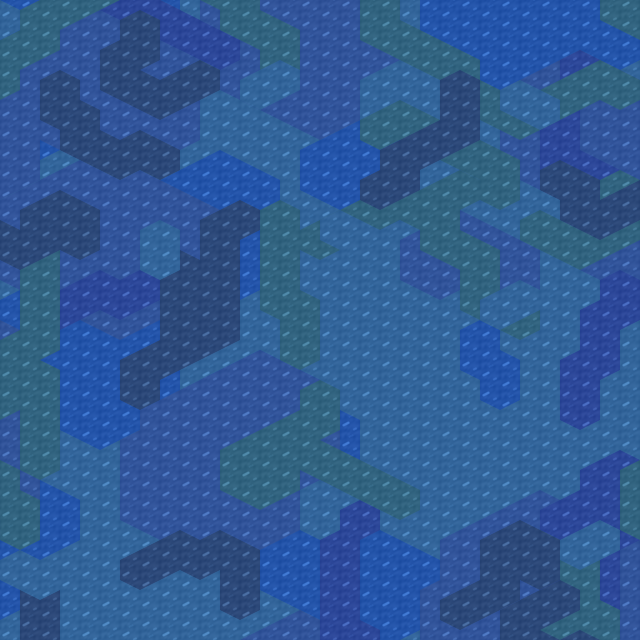
Give the GLSL for this pattern, as a WebGL 2 fragment shader.

```glsl
#version 300 es
precision highp float;
// Layered blue camouflage of isometric hexagon trails with a glinting water weave.
uniform vec2 u_resolution;
out vec4 fragColor;

#define UNITS 32.0         // lattice steps across the canvas
#define STRAIGHT 0.5       // chance that a trail keeps its heading
#define GRAIN_CELLS 7.0    // noise cells per texture tile
#define GRAIN_AMOUNT 0.05
#define RIPPLE_AMOUNT 0.012
#define GLINT_AMOUNT 0.85

const vec3 STEEL  = vec3(0.195, 0.390, 0.600);
const vec3 BRIGHT = vec3(0.135, 0.325, 0.660);
const vec3 PERI   = vec3(0.190, 0.325, 0.600);
const vec3 VIOLET = vec3(0.170, 0.275, 0.595);
const vec3 TEAL   = vec3(0.190, 0.385, 0.495);
const vec3 NAVY   = vec3(0.170, 0.280, 0.470);
const vec3 GLINT  = vec3(0.140, 0.180, 0.200);

// Six headings of the isometric lattice, clockwise from up
const vec2 HEADINGS[6] = vec2[6](vec2(0, 1), vec2(1, 0.5), vec2(1, -0.5),
                                 vec2(0, -1), vec2(-1, -0.5), vec2(-1, 0.5));

// Integer hash giving three values in 0..1
vec3 hash3(ivec3 key) {
    uvec3 v = uvec3(key) * 1664525u + 1013904223u;
    v.x += v.y * v.z; v.y += v.z * v.x; v.z += v.x * v.y;
    v ^= v >> 16u;
    v.x += v.y * v.z; v.y += v.z * v.x; v.z += v.x * v.y;
    return vec3(v >> 8u) / 16777216.0;
}

// Hexagon with upright sides and 2:1 sloping roofs
float hexNorm(vec2 p) {
    p = abs(p);
    return max(p.x, p.y + 0.5 * p.x);
}

// Coverage of trails: one hexagonal brush walks the lattice from each cell
float trails(vec2 p, int seed, float cellSize, vec2 radii, int steps, float density) {
    ivec2 home = ivec2(floor(p / cellSize));
    float dist = 1e3;
    for (int j = -1; j <= 1; j++)
    for (int i = -1; i <= 1; i++) {
        ivec2 cell = home + ivec2(i, j);
        vec3 traits = hash3(ivec3(cell, seed));
        if (traits.x > density) continue;
        vec3 place = hash3(ivec3(cell, seed + 50));
        float radius = floor(mix(radii.x, radii.y + 1.0, traits.y));
        vec2 pos = floor((vec2(cell) + place.xy) * cellSize);
        pos.y += 0.5 * mod(pos.x, 2.0);
        if (hexNorm(p - pos) > 1.5 * float(steps) + radius + 1.0) continue;
        int heading = int(place.z * 6.0);
        for (int s = 0; s < steps; s++) {
            dist = min(dist, hexNorm(p - pos) - radius);
            vec3 turn = hash3(ivec3(cell, seed + 100 + s * 37));
            if (turn.x > STRAIGHT) heading = (heading + (turn.y < 0.5 ? 1 : 5)) % 6;
            pos += HEADINGS[heading];
        }
    }
    float edge = 0.6 * UNITS / u_resolution.y;
    return 1.0 - smoothstep(-edge, edge, dist);
}

// Value noise that repeats with every texture tile
float tileNoise(vec2 q) {
    q *= GRAIN_CELLS;
    vec2 f = fract(q);
    f = f * f * (3.0 - 2.0 * f);
    ivec2 a = ivec2(mod(floor(q), GRAIN_CELLS));
    ivec2 b = (a + 1) % int(GRAIN_CELLS);
    return mix(mix(hash3(ivec3(a, 7)).x, hash3(ivec3(b.x, a.y, 7)).x, f.x),
               mix(hash3(ivec3(a.x, b.y, 7)).x, hash3(ivec3(b, 7)).x, f.x), f.y);
}

// Soft slanted dash repeated on the isometric lattice
float dash(vec2 p, vec2 center, float halfLength, float width) {
    vec2 q = p - center;
    q.y -= 0.5 * floor(q.x + 0.5);
    q = fract(q + 0.5) - 0.5;
    vec2 along = normalize(vec2(2.0, 1.0));
    q -= along * clamp(dot(q, along), -halfLength, halfLength);
    return 1.0 - smoothstep(0.2 * width, width, length(q));
}

void main() {
    vec2 p = gl_FragCoord.xy / u_resolution.y * UNITS;

    // Broad patches, then narrow trails, then small gaps
    vec3 color = STEEL;
    color = mix(color, BRIGHT, trails(p, 11, 9.0, vec2(1, 4), 4, 1.0));
    color = mix(color, PERI, trails(p, 23, 10.0, vec2(2, 4), 4, 0.92));
    color = mix(color, VIOLET, trails(p, 31, 12.0, vec2(1, 2), 8, 0.65));
    color = mix(color, TEAL, trails(p, 47, 9.0, vec2(1), 8, 0.9));
    color = mix(color, NAVY, trails(p, 59, 9.0, vec2(1), 8, 0.82));
    color = mix(color, STEEL, trails(p, 73, 9.0, vec2(1), 2, 0.65));

    // Woven water texture: grain, slanted ripples and glints
    vec2 tile = vec2(p.x, p.y - 0.5 * p.x);
    color += GRAIN_AMOUNT * (tileNoise(tile) - 0.5);
    color += RIPPLE_AMOUNT * sin(6.2832 * (3.0 * tile.y + tile.x));
    float glint = dash(p, vec2(0.3, 0.3), 0.13, 0.10);
    glint += 0.6 * dash(p, vec2(0.75, 0.05), 0.05, 0.09);
    glint += 0.4 * dash(p, vec2(0.55, 0.7), 0.08, 0.08);
    color += GLINT_AMOUNT * glint * GLINT;

    fragColor = vec4(color, 1.0);
}
```
